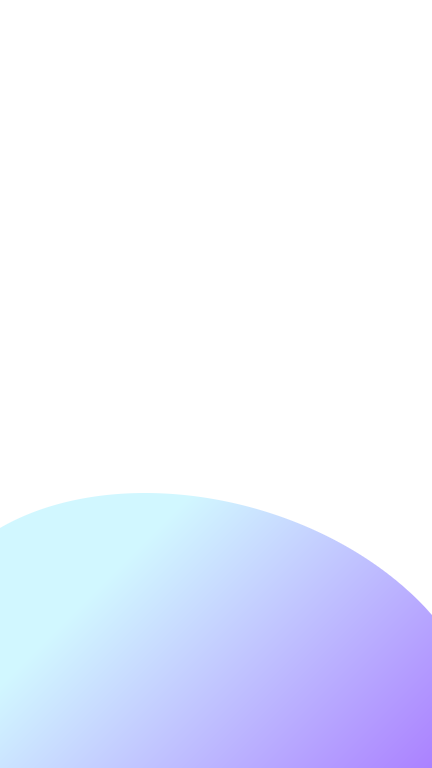
A WebGL 2 fragment shader for this background:

```glsl
#version 300 es
precision highp float;

uniform vec2 u_resolution;
out vec4 fragColor;

// Lengths are in canvas widths, origin at the lower left
const vec3 BACKGROUND = vec3(1.0);
const vec3 ICE_BLUE = vec3(0.82, 0.968, 1.0);
const vec3 VIOLET = vec3(0.67, 0.507, 1.0);

const vec2 HILL_CENTER = vec2(0.467, 0.1674);
const vec2 HILL_RADII = vec2(0.6644, 0.4505);
const float HILL_TILT = -0.2717;

const vec2 GRADIENT_AXIS = vec2(1.0, -1.0);
const float GRADIENT_START = -0.19;
const float GRADIENT_END = 1.0;

vec2 rotate(vec2 p, float angle) {
    float c = cos(angle);
    float s = sin(angle);
    return vec2(c * p.x - s * p.y, s * p.x + c * p.y);
}

// First-order distance to an ellipse, accurate near its edge
float ellipseDistance(vec2 p, vec2 radii) {
    float level = length(p / radii);
    float slope = length(p / (radii * radii));
    return level * (level - 1.0) / max(slope, 1e-4);
}

// Diagonal blend, held flat before its start
vec3 hillColor(vec2 p) {
    float along = dot(p, GRADIENT_AXIS);
    float t = (along - GRADIENT_START) / (GRADIENT_END - GRADIENT_START);
    return mix(ICE_BLUE, VIOLET, clamp(t, 0.0, 1.0));
}

void main() {
    vec2 p = gl_FragCoord.xy / u_resolution.x;
    float pixel = 1.0 / u_resolution.x;

    // Tilted hill with an edge one pixel wide
    vec2 local = rotate(p - HILL_CENTER, -HILL_TILT);
    float edge = ellipseDistance(local, HILL_RADII);
    float coverage = clamp(0.5 - edge / pixel, 0.0, 1.0);

    fragColor = vec4(mix(BACKGROUND, hillColor(p), coverage), 1.0);
}
```
